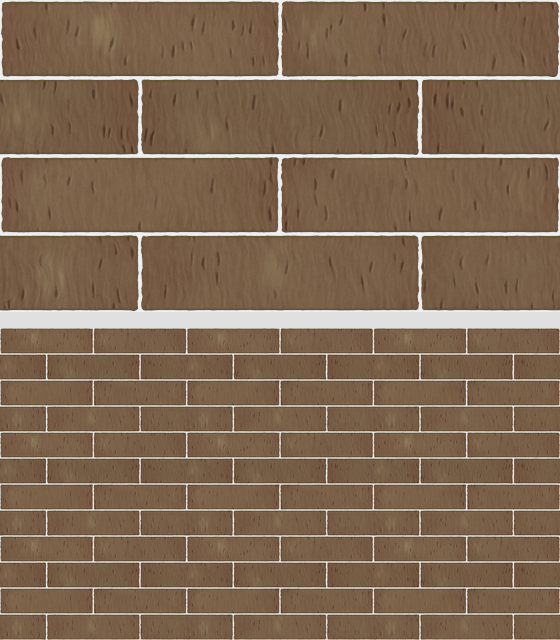
Top: one tile. Bottom: repeated 3 by 3.
Reproduce this texture procedurally as a WebGL 1 fragment shader.

```glsl
precision highp float;
// Brown wire-cut bricks in running bond, two across and four down, with thin white joints.
uniform vec2 u_resolution;

float hash(vec2 p) {
  vec3 k = fract(p.xyx * 0.1031);
  k += dot(k, k.yzx + 33.33);
  return fract((k.x + k.y) * k.z);
}

float noise(vec2 p) {
  vec2 i = floor(p), f = fract(p);
  f = f * f * (3.0 - 2.0 * f);
  return mix(mix(hash(i), hash(i + vec2(1.0, 0.0)), f.x),
             mix(hash(i + vec2(0.0, 1.0)), hash(i + 1.0), f.x), f.y);
}

// Cellular noise: offset from the nearest point (xy) and its random value (z)
vec3 cells(vec2 p) {
  vec2 i = floor(p);
  vec3 nearest = vec3(9.0, 9.0, 0.0);
  for (int y = -1; y <= 1; y++) {
    for (int x = -1; x <= 1; x++) {
      vec2 c = i + vec2(float(x), float(y));
      vec2 r = p - c - 0.15 - 0.7 * vec2(hash(c), hash(c + 47.3));
      if (dot(r, r) < dot(nearest.xy, nearest.xy)) nearest = vec3(r, hash(c + 91.7));
    }
  }
  return nearest;
}

// Height of the drawn clay fibres
float fibres(vec2 p) {
  return 0.6 * noise(p) + 0.4 * noise(p * vec2(1.9, 2.3) + 13.0);
}

float roundedBox(vec2 p, vec2 halfSize, float radius) {
  vec2 a = abs(p) - halfSize + radius;
  return length(max(a, 0.0)) + min(max(a.x, a.y), 0.0) - radius;
}

void main() {
  vec2 uv = gl_FragCoord.xy / u_resolution;
  float pixel = 4.0 / u_resolution.y;

  // Running bond; brick ids wrap, local units are one row height
  vec2 grid = uv * vec2(2.0, 4.0);
  float row = floor(grid.y);
  grid.x += 0.5 * (1.0 - mod(row, 2.0));
  vec2 id = vec2(mod(floor(grid.x), 2.0), mod(row, 4.0));
  vec2 q = (fract(grid) - 0.5) * vec2(3.572, 1.0);
  vec2 seed = id * vec2(37.0, 23.0) + 11.0;

  // Slightly ragged brick outline
  float ragged = noise(q * 13.0 + seed) + 0.5 * noise(q * 31.0 + seed) - 0.75;
  float d = roundedBox(q, vec2(1.761, 0.476), 0.035)
          + ragged * mix(0.007, 0.018, smoothstep(1.6, 1.72, abs(q.x)));
  float brick = 1.0 - smoothstep(-0.5 * pixel, 0.5 * pixel, d);

  // Clay tone: tan middle, redder ends, soft blotches
  float ends = smoothstep(0.9, 1.75, abs(q.x) + 0.5 * noise(q * 2.0 + seed) - 0.25);
  float blotch = noise(q * vec2(2.4, 1.8) + seed + 5.0);
  vec3 clay = mix(vec3(0.478, 0.382, 0.283), vec3(0.455, 0.342, 0.255),
                  clamp(0.6 * ends + 0.7 * blotch - 0.1, 0.0, 1.0));
  clay *= 0.98 + 0.04 * hash(id + 3.0);

  // One pale worn patch at a random place on each brick
  vec2 wornAt = vec2(3.0, 0.5) * (vec2(hash(id + 7.0), hash(id + 19.0)) - 0.5);
  vec2 w = (q - wornAt) * vec2(4.5, 3.2);
  float worn = exp(-dot(w, w)) * noise(q * vec2(14.0, 5.0) + seed);
  clay = mix(clay, vec3(0.60, 0.54, 0.40), worn * 0.75 * hash(id + 29.0));

  // Vertical fibres lit from the side
  vec2 bent = q + vec2(0.016 * sin(q.y * 9.0 + q.x * 3.0 + seed.x)
                     + 0.035 * noise(q * vec2(5.0, 7.0) + seed), 0.0);
  vec2 g = bent * vec2(21.0, 4.2) + seed;
  float h = fibres(g);
  clay += 0.075 * (fibres(g + vec2(0.45, 0.12)) - h) * (0.6 + 0.8 * blotch);
  clay += 0.022 * (h - 0.5) + 0.018 * (noise(q * 48.0 + seed) - 0.5);

  // Sparse drag cracks with a lit right lip, commoner near the ends
  vec3 pit = cells(bent * vec2(8.0, 2.8) + seed);
  float rough = 0.16 * (noise(q * vec2(28.0, 19.0) + seed) - 0.5);
  float present = smoothstep(0.72, 0.92, pit.z + 0.2 * ends);
  float crack = 1.0 - smoothstep(0.06, 0.27, length(pit.xy * vec2(1.3, 0.8)) + rough);
  float lip = 1.0 - smoothstep(0.05, 0.25, length((pit.xy - vec2(0.22, 0.0)) * vec2(1.3, 0.8)) + rough);
  clay += present * (0.045 * lip - vec3(0.13, 0.125, 0.10) * crack);

  // Reddened rim, olive upper arris and grey shaded lower arris
  float rim = smoothstep(-0.045, -0.005, d);
  clay = mix(clay, vec3(0.40, 0.30, 0.22), 0.45 * rim);
  float upper = smoothstep(0.445, 0.463, q.y) * smoothstep(0.2, 0.6, noise(q * vec2(5.0, 1.0) + seed));
  clay = mix(clay, vec3(0.38, 0.33, 0.17), 0.65 * upper);
  float lower = smoothstep(0.450, 0.466, -q.y);
  clay = mix(clay, vec3(0.32, 0.32, 0.31), 0.8 * lower);

  // Pale mortar, a little darker against the bricks
  vec3 mortar = mix(vec3(0.83, 0.83, 0.82), vec3(0.93, 0.94, 0.935), smoothstep(0.0, 0.014, d));

  gl_FragColor = vec4(mix(mortar, clay, brick), 1.0);
}
```
